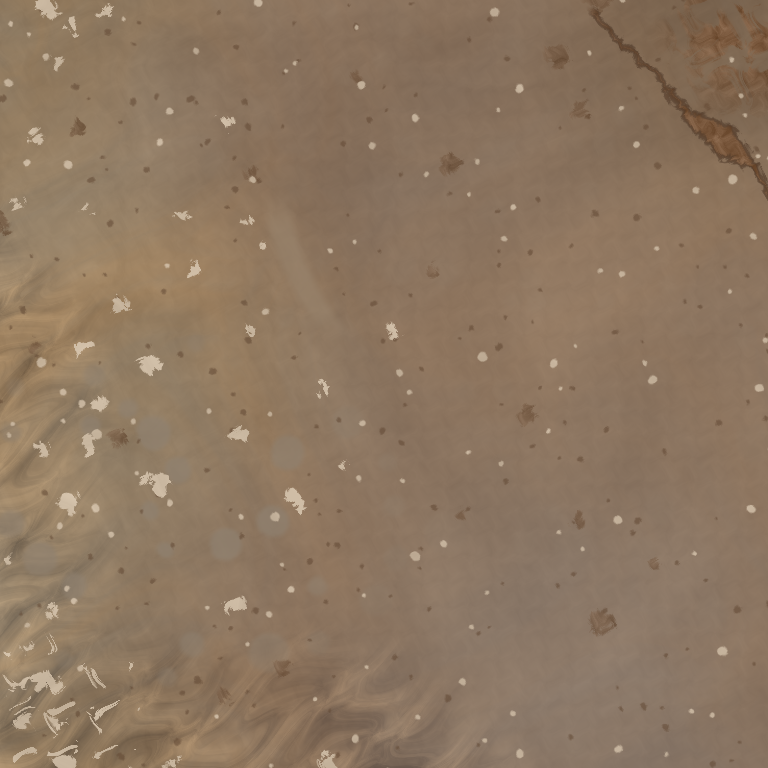
Give the GLSL for this texture, as a three.js fragment shader.

```glsl
// Worn brown earthen floor with pale chips, grey stains, ridged dirt and a rusty crack.
varying vec2 vUv;

vec3 hash3(vec2 cell) {
  vec3 k = vec3(dot(cell, vec2(127.1, 311.7)), dot(cell, vec2(269.5, 183.3)), dot(cell, vec2(419.2, 371.9)));
  return fract(sin(k) * 43758.5);
}

mat2 turn(float angle) {
  float c = cos(angle), s = sin(angle);
  return mat2(c, s, -s, c);
}

// Layered, bent sines, roughly -0.9 to 0.9
float clouds(vec2 p) {
  float sum = 0.0, amp = 0.5;
  for (int i = 0; i < 5; i++) {
    p = turn(0.65) * p + 0.9 * sin(p.yx * 1.3 + float(i) * 2.1);
    sum += amp * sin(p.x + 1.7) * cos(p.y);
    p *= 1.9;
    amp *= 0.56;
  }
  return sum;
}

// The left side carries most of the damage
float wornSide(vec2 p) {
  return 1.0 - smoothstep(0.08, 0.5, p.x + 0.08 * sin(p.y * 9.0));
}

// Scattered oval spots, one per cell; bias moves them to the worn side
float spots(vec2 p, float cells, float share, float radius, float soft, float bias) {
  vec2 q = p * cells;
  float mask = 0.0;
  for (int j = -1; j <= 1; j++) {
    for (int i = -1; i <= 1; i++) {
      vec2 id = floor(q) + vec2(float(i), float(j));
      vec3 place = hash3(id + cells);
      vec3 kind = hash3(id + cells * 3.7);
      vec2 d = turn(kind.x * 6.28) * (q - id - place.xy);
      d.y *= 1.0 + bias * kind.y;
      float r = radius * mix(0.4, 1.0, kind.z * kind.z);
      float present = step(place.z, share * mix(1.0, wornSide(id / cells), bias));
      mask = max(mask, present * (1.0 - smoothstep(r - soft * cells, r + soft * cells, length(d))));
    }
  }
  return mask;
}

void main() {
  vec2 p = vUv;
  float broad = clouds(p * 5.0 + 3.0);
  float mottle = clouds(p * 28.0);
  float fine = clouds(p * 150.0);
  vec2 ragged = p + 0.010 * vec2(fine, clouds(p * 150.0 + 9.0));
  float worn = wornSide(p);

  // Ground: tan on the left, duller on the right, grey at the lower right
  vec3 color = mix(vec3(0.545, 0.45, 0.365), vec3(0.575, 0.485, 0.375), worn);
  color = mix(color, vec3(0.56, 0.49, 0.43), 0.8 * (1.0 - smoothstep(0.05, 0.4, length(p - vec2(0.78, 0.08)))));
  color = mix(color, vec3(0.47, 0.38, 0.29), 0.7 * (1.0 - smoothstep(0.05, 0.4, length(p - vec2(1.0, 0.97)))));
  color += vec3(1.0, 0.93, 0.8) * (0.045 * broad + 0.022 * mottle * (0.6 + worn) + 0.014 * fine);
  color += vec3(0.03, 0.005, -0.02) * clouds(p * 8.0 + 21.0) * (0.5 + worn);

  // Diagonal ridges along the left and lower edges
  float edge = min(p.x * 1.2 + max(p.y - 0.6, 0.0), p.y + max(p.x - 0.5, 0.0));
  float ridged = 1.0 - smoothstep(0.04, 0.24, edge + 0.06 * broad);
  vec2 along = turn(-0.7) * p;
  float ridge = clouds(along * vec2(24.0, 58.0));
  color += ridged * ridge * vec3(0.15, 0.125, 0.09);

  // Grey stains, round and soft
  float stainZone = 1.0 - smoothstep(0.12, 0.38, length((p - vec2(0.22, 0.33)) * vec2(1.0, 1.2)));
  float stains = spots(p + 0.003 * mottle, 13.0, 0.55, 0.36, 0.005, 0.0);
  color = mix(color, vec3(0.56, 0.505, 0.44), stains * (0.08 + 0.6 * stainZone));

  // Pale curved scrape
  vec2 scrape = p - vec2(0.385, 0.65);
  float scrapeDist = abs(scrape.x + 0.45 * scrape.y - 2.0 * scrape.y * scrape.y);
  float scrapeMask = (1.0 - smoothstep(0.008, 0.024, scrapeDist)) * (1.0 - smoothstep(0.05, 0.1, abs(scrape.y)));
  color = mix(color, vec3(0.60, 0.52, 0.43), 0.55 * scrapeMask);

  // Dark grit and brown pits
  float grit = spots(p + 0.3 * (ragged - p), 32.0, 0.22, 0.15, 0.0018, 0.0);
  float pits = spots(ragged, 9.0, 0.16, 0.17, 0.003, 0.0);
  color = mix(color, vec3(0.38, 0.28, 0.20), 0.55 * grit);
  color = mix(color, vec3(0.43, 0.32, 0.23) + 0.12 * fine, 0.6 * pits);

  // Rusty crack, widest halfway down, and a rusted corner
  vec2 crack = turn(0.785) * (p - vec2(0.76, 0.99));
  float offset = abs(crack.y + 0.016 * clouds(p * 24.0) + 0.006 * fine);
  float width = 0.003 + 0.016 * exp(-pow((crack.x - 0.25) / 0.045, 2.0));
  float begun = smoothstep(0.0, 0.02, crack.x);
  float opening = begun * (1.0 - smoothstep(width - 0.002, width + 0.003, offset));
  float rim = begun * (1.0 - smoothstep(0.001, 0.005, abs(offset - width)));
  float corner = 1.0 - smoothstep(0.03, 0.14, length(p - vec2(0.97, 0.96)));
  float rust = max(opening, corner * smoothstep(-0.1, 0.3, clouds(p * 60.0)));
  color = mix(color, vec3(0.47, 0.33, 0.22) + 0.12 * fine, 0.85 * rust);
  color = mix(color, vec3(0.31, 0.23, 0.17), 0.6 * rim);

  // Pale chips, crumbs in the lower left corner and small round dots
  float chips = spots(ragged, 15.0, 0.5, 0.27, 0.002, 1.0);
  float crumbZone = smoothstep(0.04, 0.24, length(p - vec2(0.08, 0.08)));
  float crumbs = smoothstep(0.36, 0.46, clouds(p * 85.0 + 5.0) - crumbZone);
  float dots = spots(p + 0.2 * (ragged - p), 23.0, 0.2, 0.15, 0.0015, 0.0);
  vec3 plaster = vec3(0.80, 0.73, 0.64) + 0.06 * mottle;
  color = mix(color, plaster, 0.95 * max(chips, max(crumbs, 0.9 * dots)));

  gl_FragColor = vec4(color, 1.0);
}
```
